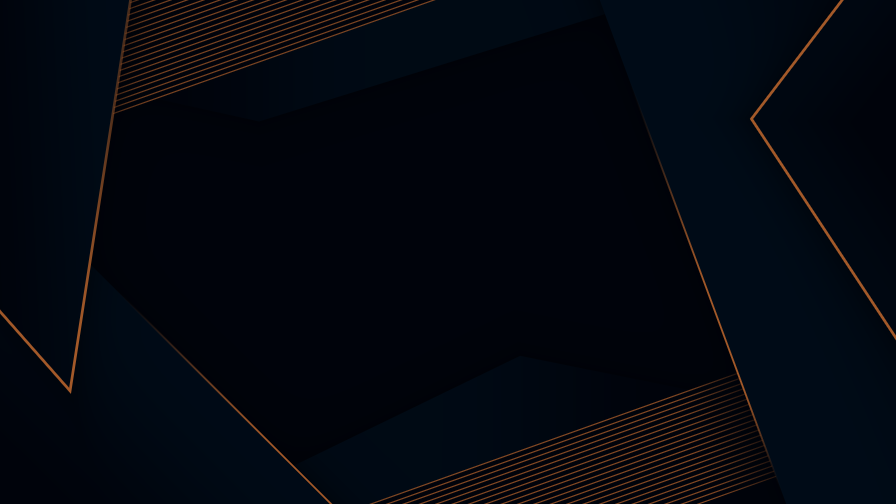
A WebGL 2 fragment shader for this background:

```glsl
#version 300 es
precision highp float;

uniform vec2 u_resolution;
out vec4 fragColor;

// Colours
const vec3 NIGHT = vec3(0.0, 0.012, 0.042);
const vec3 NAVY = vec3(0.0, 0.046, 0.093);
const vec3 SHADE = vec3(0.0, 0.006, 0.022);
const vec3 COPPER = vec3(0.64, 0.35, 0.16);

// Corners, in units of the canvas height
const vec2 LEFT_TOP = vec2(0.259, 1.0);
const vec2 LEFT_TIP = vec2(0.139, 0.2245);
const vec2 LEFT_END = vec2(0.0, 0.382);
const vec2 RIGHT_TOP = vec2(1.19, 1.0);
const vec2 RIGHT_END = vec2(1.56, 0.0);
const vec2 ARROW_TOP = vec2(1.671, 1.0);
const vec2 ARROW_TIP = vec2(1.491, 0.764);
const vec2 ARROW_END = vec2(1.778, 0.329);
const vec2 CORNER_TOP = vec2(0.185, 0.47);
const vec2 CORNER_END = vec2(0.657, 0.0);
const vec2 UPPER_LEFT = vec2(0.347, 0.796);
const vec2 UPPER_TIP = vec2(0.514, 0.759);
const vec2 UPPER_RIGHT = vec2(1.194, 0.97);
const vec2 LOWER_LEFT = vec2(0.597, 0.083);
const vec2 LOWER_TIP = vec2(1.032, 0.294);
const vec2 LOWER_RIGHT = vec2(1.354, 0.229);
const vec2 TOP_STRIPE_A = vec2(0.227, 0.7755);
const vec2 TOP_STRIPE_B = vec2(0.861, 1.0);
const vec2 LOW_STRIPE_A = vec2(1.463, 0.259);
const vec2 LOW_STRIPE_B = vec2(0.736, 0.0);

// Strokes and shadows
const float STRIPE_GAP = 0.0109;
const float STRIPE_DEPTH = 0.22;
const float STRIPE_HALF = 0.0012;
const float EDGE_HALF = 0.0027;
const float THIN_HALF = 0.0018;
const float SHADOW_SIZE = 0.035;
const float SHADOW_FORCE = 0.5;

float pixel;

// Signed distance to the line a-b, positive on its left
float side(vec2 p, vec2 a, vec2 b) {
    vec2 dir = normalize(b - a);
    vec2 rel = p - a;
    return dir.x * rel.y - dir.y * rel.x;
}

float cover(float d) {
    return clamp(d / pixel + 0.5, 0.0, 1.0);
}

float stroke(float d, float halfWidth) {
    return cover(d + halfWidth) - cover(d - halfWidth);
}

// Parallel lines filling a strip that starts at d = 0
float stripes(float d) {
    float nearest = (fract(d / STRIPE_GAP + 0.5) - 0.5) * STRIPE_GAP;
    float strip = cover(d + 0.5 * STRIPE_GAP) * cover(STRIPE_DEPTH - d);
    return stroke(nearest, STRIPE_HALF) * strip;
}

// Panel with a soft shadow around it
vec3 panel(vec3 under, vec3 fill, float d) {
    float shadow = SHADOW_FORCE * exp(min(d, 0.0) / SHADOW_SIZE);
    return mix(mix(under, SHADE, shadow), fill, cover(d));
}

void main() {
    vec2 p = gl_FragCoord.xy / u_resolution.y;
    pixel = 1.0 / u_resolution.y;
    vec3 col = NIGHT;

    // Folded bands above and below the dark centre
    float upper = min(side(p, UPPER_LEFT, UPPER_TIP), side(p, UPPER_TIP, UPPER_RIGHT));
    float upperGlow = 0.75 * smoothstep(0.3, 0.75, p.x);
    col = panel(col, mix(NIGHT, NAVY, upperGlow), upper);
    float lower = min(side(p, LOWER_RIGHT, LOWER_TIP), side(p, LOWER_TIP, LOWER_LEFT));
    float lowerGlow = 0.75 * (1.0 - smoothstep(0.85, 1.35, p.x));
    col = panel(col, mix(NIGHT, NAVY, lowerGlow), lower);

    // Copper stripes on dark strips
    float rightEdge = side(p, RIGHT_TOP, RIGHT_END);
    float topStrip = side(p, TOP_STRIPE_A, TOP_STRIPE_B);
    float lowStrip = side(p, LOW_STRIPE_A, LOW_STRIPE_B);
    col = mix(col, NIGHT, max(cover(topStrip), cover(lowStrip)));
    col = mix(col, COPPER, 0.75 * stripes(topStrip));
    float lowFade = mix(0.4, 0.8, smoothstep(0.0, 0.15, -rightEdge));
    col = mix(col, COPPER, lowFade * stripes(lowStrip));

    // Lower left corner
    float corner = side(p, CORNER_END, CORNER_TOP);
    float cornerGlow = 0.85 * (1.0 - smoothstep(0.02, 0.42, corner));
    col = panel(col, mix(NIGHT, NAVY, cornerGlow), corner);
    float cornerShine = smoothstep(0.22, 0.55, p.x);
    col = mix(col, COPPER, cornerShine * stroke(corner, THIN_HALF));

    // Right panel
    float rightGlow = 0.95 - 0.55 * smoothstep(0.12, 0.5, rightEdge);
    col = panel(col, mix(NIGHT, NAVY, rightGlow), rightEdge);
    float rightShine = smoothstep(0.85, 0.4, p.y) * smoothstep(0.02, 0.25, p.y);
    col = mix(col, COPPER, rightShine * stroke(rightEdge, THIN_HALF));

    // Arrow at the right border
    float arrow = min(side(p, ARROW_TOP, ARROW_TIP), side(p, ARROW_TIP, ARROW_END));
    float arrowGlow = 0.5 * (1.0 - smoothstep(0.0, 0.2, arrow));
    col = panel(col, mix(NIGHT, NAVY, arrowGlow), arrow);
    col = mix(col, COPPER, stroke(arrow, EDGE_HALF));

    // Left panel
    float left = min(side(p, LEFT_TIP, LEFT_TOP), side(p, LEFT_END, LEFT_TIP));
    float leftFall = side(p, LEFT_TIP, LEFT_TOP) + 0.2 * (1.0 - p.y);
    float leftGlow = 0.85 * (1.0 - smoothstep(0.02, 0.33, leftFall));
    col = panel(col, mix(NIGHT, NAVY, leftGlow), left);
    float leftShine = mix(1.0, 0.45, smoothstep(0.3, 0.9, p.y));
    col = mix(col, COPPER, leftShine * stroke(left, EDGE_HALF));

    fragColor = vec4(col, 1.0);
}
```
